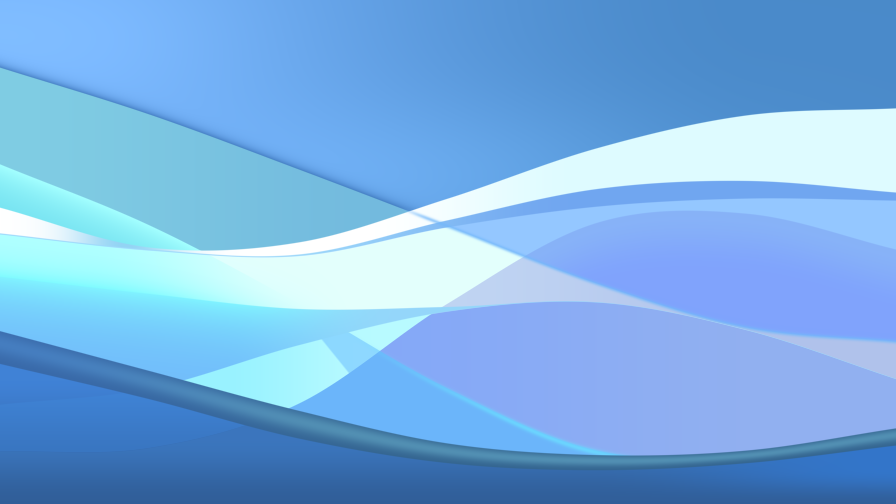
This background is drawn by a Shadertoy shader. Its source:

```glsl
// Overlapping translucent blue waves with a dark glossy tube sweeping along the bottom.

// Smooth height curve through seven evenly spaced knots (Catmull-Rom).
float wave(float x, float k[7]) {
    float s = clamp(x, 0.0, 0.9999) * 6.0;
    int i = int(s);
    float t = s - float(i);
    float b = k[i], c = k[i + 1];
    float a = i > 0 ? k[max(i - 1, 0)] : 2.0 * b - c;
    float d = i < 5 ? k[min(i + 2, 6)] : 2.0 * c - b;
    return b + 0.5 * t * (c - a + t * (2.0 * a - 5.0 * b + 4.0 * c - d
             + t * (3.0 * (b - c) + d - a)));
}

// Antialiased coverage of the area where depth is positive.
float fill(float depth, float pixel) {
    return smoothstep(-pixel, pixel, depth);
}

// Soft bell used for glows and thin highlights.
float glow(float offset, float width) {
    float q = offset / width;
    return exp(-q * q);
}

// Light fading away on the positive side of an edge.
float fade(float depth, float reach) {
    return exp(-max(depth, 0.0) / reach);
}

vec3 skyColor(float x, float y) {
    vec3 sky = mix(vec3(0.42, 0.66, 0.94), vec3(0.29, 0.54, 0.79), smoothstep(0.1, 0.85, x));
    sky += vec3(0.08, 0.08, 0.07) * glow(x, 0.3) * glow(y - 0.93, 0.2);
    return sky + vec3(0.06, 0.07, 0.07) * glow(x - 0.5, 0.35) * glow(y - 0.65, 0.16);
}

// Deep water below the tube, split by the continuing wave edges.
vec3 deepColor(float x, float y, float belowSwell, float belowLens) {
    vec3 water = mix(vec3(0.20, 0.40, 0.67), vec3(0.25, 0.51, 0.84), smoothstep(0.08, 0.26, y));
    water = mix(water, vec3(0.25, 0.53, 0.85), 0.45 * belowLens * (1.0 - belowSwell));
    vec3 bed = mix(vec3(0.19, 0.37, 0.60), vec3(0.23, 0.46, 0.74), smoothstep(0.0, 0.13, y));
    bed = mix(bed, vec3(0.20, 0.46, 0.79), smoothstep(0.65, 1.0, x) * smoothstep(0.0, 0.07, y));
    return mix(water, bed, belowSwell);
}

vec3 tubeColor(float x, float t) {
    vec3 shade = mix(vec3(0.22, 0.41, 0.66), vec3(0.20, 0.39, 0.56), smoothstep(0.0, 0.5, x));
    vec3 shine = mix(vec3(0.27, 0.49, 0.75), vec3(0.32, 0.56, 0.70), smoothstep(0.0, 0.4, x));
    return mix(shade, shine, glow(t - 0.62, 0.35));
}

void mainImage(out vec4 fragColor, in vec2 fragCoord) {
    vec2 uv = fragCoord / iResolution.xy;
    float x = uv.x, y = uv.y, px = 0.8 / iResolution.y;

    // Signed depth below each wave edge
    float diagonal = wave(x, float[7](0.866, 0.773, 0.664, 0.551, 0.437, 0.350, 0.322)) - y;
    float ribbon   = wave(x, float[7](0.588, 0.509, 0.519, 0.606, 0.706, 0.771, 0.785)) - y;
    float band     = wave(x, float[7](0.537, 0.505, 0.495, 0.563, 0.625, 0.641, 0.618)) - y;
    float veil     = wave(x, float[7](0.535, 0.503, 0.492, 0.549, 0.590, 0.606, 0.602)) - y;
    float swell    = wave(x, float[7](0.104, 0.111, 0.199, 0.398, 0.558, 0.576, 0.505)) - y;
    float lens     = wave(x, float[7](0.197, 0.229, 0.315, 0.382, 0.400, 0.345, 0.248)) - y;
    float slope    = wave(x, float[7](0.674, 0.553, 0.398, 0.229, 0.106, 0.097, 0.139)) - y;
    float pool     = wave(x, float[7](0.451, 0.417, 0.387, 0.391, 0.400, 0.345, 0.248)) - y;
    float tubeTop  = wave(x, float[7](0.343, 0.264, 0.185, 0.120, 0.097, 0.106, 0.150)) - y;
    float tubeBase = wave(x, float[7](0.278, 0.208, 0.130, 0.081, 0.067, 0.081, 0.116)) - y;
    float inSwell = fill(swell, px), inLens = fill(lens, px), inSlope = fill(slope, px);

    // Sky, shadowed along the teal sheet
    vec3 color = skyColor(x, y);
    color = mix(color, vec3(0.21, 0.43, 0.70), 0.75 * fade(-diagonal, 0.009));
    vec3 teal = mix(vec3(0.50, 0.80, 0.89), vec3(0.45, 0.73, 0.87), smoothstep(0.0, 0.45, x));
    color = mix(color, teal, fill(diagonal, px));
    vec3 aqua = mix(vec3(0.42, 0.86, 0.93), vec3(0.64, 1.0, 1.0), fade(slope, 0.06));
    color = mix(color, aqua, inSlope);

    // White ribbon and the blue band beneath it
    vec3 white = mix(vec3(1.0), vec3(0.87, 0.985, 1.0), smoothstep(0.4, 0.65, x));
    white = mix(white, vec3(0.50, 0.80, 0.95), 0.85 * glow(x - 0.14, 0.06));
    color = mix(color, white, fill(ribbon, px));
    vec3 bandBlue = mix(vec3(0.62, 0.85, 0.98), vec3(0.44, 0.65, 0.94), smoothstep(0.3, 0.65, x));
    color = mix(color, bandBlue, fill(band, px));

    // Pale veil, then mint below the diagonal
    color = mix(color, vec3(0.58, 0.78, 1.0), fill(veil, px));
    vec3 mint = mix(vec3(0.89, 1.0, 0.99), vec3(0.70, 1.0, 1.0), inSlope * smoothstep(0.35, 0.1, x));
    mint = mix(mint, vec3(0.45, 0.98, 1.0), 0.8 * fade(-pool, 0.03) * smoothstep(0.4, 0.1, x));
    color = mix(color, mint, fill(min(diagonal, veil), px));

    // Violet swell, turning lavender below the diagonal
    vec3 violet = mix(vec3(0.53, 0.70, 0.97), vec3(0.50, 0.64, 0.99), smoothstep(0.0, 0.12, swell));
    vec3 lavender = mix(vec3(0.75, 0.83, 0.95), vec3(0.69, 0.76, 0.92), smoothstep(0.5, 0.9, x));
    color = mix(color, mix(violet, lavender, fill(diagonal, px)), inSwell);
    float edgeLine = glow(diagonal, 0.004) * smoothstep(0.44, 0.48, x);
    color = mix(color, vec3(0.45, 0.72, 0.98), 0.7 * edgeLine);

    // Lower pool, brighter lens and the blue beam crossing them
    vec3 water = mix(vec3(0.44, 0.72, 0.98), vec3(0.50, 0.95, 1.0), fade(pool, 0.07));
    water = mix(water, vec3(0.58, 0.84, 0.98), smoothstep(0.25, 0.45, x));
    color = mix(color, water, fill(pool, px));
    vec3 lensCyan = mix(vec3(0.60, 0.95, 1.0), vec3(0.72, 0.98, 1.0), smoothstep(0.25, 0.42, x));
    float beam = fill(x - 0.358 - 0.455 * (0.329 - y), px) * inSlope;
    lensCyan = mix(lensCyan, vec3(0.45, 0.76, 1.0), 0.6 * beam);
    color = mix(color, lensCyan, inLens);
    vec3 lensViolet = mix(vec3(0.52, 0.66, 0.97), vec3(0.57, 0.69, 0.94), smoothstep(0.4, 0.9, x));
    lensViolet = mix(lensViolet, vec3(0.42, 0.71, 0.98), inSlope * smoothstep(0.78, 0.68, x));
    color = mix(color, lensViolet, inLens * inSwell);
    float rim = glow(slope - 0.004, 0.006) * smoothstep(0.36, 0.6, x) * smoothstep(0.74, 0.66, x);
    color = mix(color, vec3(0.42, 0.86, 1.0), 0.8 * rim);

    // Tube and the deep water below
    float across = -tubeBase / max(tubeTop - tubeBase, 0.001);
    color = mix(color, tubeColor(x, across), fill(tubeTop, px));
    color = mix(color, deepColor(x, y, inSwell, inLens), fill(tubeBase, px));
    fragColor = vec4(clamp(color, 0.0, 1.0), 1.0);
}
```
